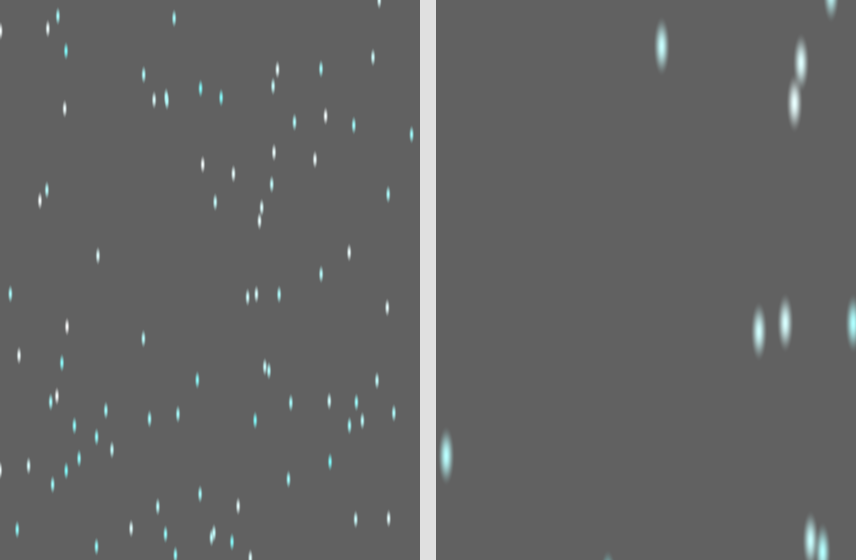
Left, the full canvas; right, a detail of the centre.
Give the GLSL for this pattern, as a WebGL 2 fragment shader.

```glsl
#version 300 es
precision highp float;
// Thin upright glints, white to cyan, scattered sparsely over flat grey.
// Each glint gets a hashed place and tint; a stretched radial falloff
// gives it a bright core and soft tapered ends.

uniform vec2 u_resolution;
out vec4 fragColor;

// Integer mixing hash, returned as a value from 0 to 1
float hash(uint n) {
    n = n * 747796405u + 2891336453u;
    n = ((n >> ((n >> 28u) + 4u)) ^ n) * 277803737u;
    n = (n >> 22u) ^ n;
    return float(n >> 8u) / 16777216.0;
}

// Opacity of an upright soft ellipse centred on the origin
float glint(vec2 offset) {
    float radius = length(offset / vec2(0.0052, 0.0185));
    return 1.0 - smoothstep(0.0, 1.0, radius);
}

void main() {
    // Canvas height is one unit
    vec2 canvas = vec2(u_resolution.x / u_resolution.y, 1.0);
    vec2 p = gl_FragCoord.xy / u_resolution.y;

    vec3 color = vec3(0.38);

    // Scattered glints, later ones over earlier ones
    for (uint i = 0u; i < 84u; i++) {
        uint seed = i * 3u + 1201u;
        vec2 center = vec2(hash(seed), hash(seed + 1u)) * canvas;
        vec3 tint = mix(vec3(0.48, 1.0, 1.0), vec3(1.0), hash(seed + 2u));
        color = mix(color, tint, glint(p - center));
    }

    fragColor = vec4(color, 1.0);
}
```
